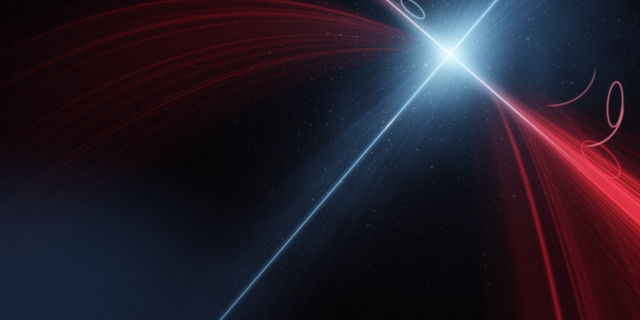
Write a Shadertoy shader that draws this background.

```glsl
const vec2 CORE = vec2(1.406, 0.831);        // crossing point of both beams
const vec2 BLUE_AXIS = vec2(0.653, 0.757);
const vec2 RED_AXIS = vec2(0.757, -0.653);
const vec3 NIGHT = vec3(0.026, 0.014, 0.024);
const vec3 NAVY = vec3(0.055, 0.115, 0.19);
const vec3 AZURE = vec3(0.22, 0.43, 0.68);
const vec3 ICE = vec3(0.62, 0.95, 1.10);
const vec3 CRIMSON = vec3(0.62, 0.055, 0.085);
const vec3 SCARLET = vec3(1.75, 0.17, 0.23);
const vec3 ROSE = vec3(1.10, 0.42, 0.50);
const float ARC_BEND = 0.358;
const float LINE_WIDTH = 0.0022;

float hash(vec2 p) {
    vec3 q = fract(vec3(p.xyx) * 0.1031);
    q += dot(q, q.yzx + 33.33);
    return fract((q.x + q.y) * q.z);
}

float noise(vec2 p) {
    vec2 i = floor(p), f = fract(p);
    f = f * f * (3.0 - 2.0 * f);
    return mix(mix(hash(i), hash(i + vec2(1, 0)), f.x),
               mix(hash(i + vec2(0, 1)), hash(i + vec2(1, 1)), f.x), f.y);
}

float gauss(float x, float width) {
    x /= width;
    return exp(-x * x);
}

// Fine strands that follow the level lines of a field
float strands(float field, float seed) {
    float coarse = noise(vec2(field * 14.0, seed));
    float fine = noise(vec2(field * 75.0, seed + 7.0));
    return 0.35 + 0.6 * coarse + 0.9 * pow(fine, 4.0);
}

// Thin ellipse outline, smoothed by its approximate distance
float ring(vec2 p, vec2 center, vec2 radii, float angle) {
    float c = cos(angle), s = sin(angle);
    vec2 q = mat2(c, -s, s, c) * (p - center);
    float f = length(q / radii);
    float dist = (f - 1.0) * f / max(length(q / (radii * radii)), 0.001);
    return gauss(dist, LINE_WIDTH * 1.4);
}

// Lower right quarter of an ellipse outline
float hook(vec2 p, vec2 center, vec2 radii) {
    vec2 q = p - center;
    return ring(p, center, radii, 0.0) * smoothstep(-0.02, 0.02, q.x)
         * smoothstep(0.01, -0.04, q.y);
}

// Scattered soft specks on several grid sizes
float dust(vec2 p) {
    float sum = 0.0;
    for (int i = 0; i < 4; i++) {
        float cells = 22.0 + 17.0 * float(i);
        vec2 g = p * cells, id = floor(g) + 91.0 * float(i);
        vec2 spot = 0.25 + 0.5 * vec2(hash(id), hash(id + 37.0));
        float size = mix(0.05, 0.17, hash(id + 11.0));
        float bright = pow(hash(id + 53.0), 4.0);
        sum += bright * smoothstep(size, size * 0.3, length(fract(g) - spot));
    }
    return sum;
}

// Sweeping red arcs on the left
vec3 leftArcs(vec2 q) {
    float u = max(-q.x, 0.001);
    float lift = (q.y + ARC_BEND * u * u) / u;
    float fade = smoothstep(0.03, 0.3, u) * smoothstep(1.75, 0.45, u);
    float veil = smoothstep(-0.12, 0.25, lift) * smoothstep(0.62, 0.45, lift);
    float edges = 0.40 * gauss((lift - 0.503) * u, 0.004)
                + 0.25 * gauss((lift - 0.145) * u, 0.004)
                + 0.18 * gauss((lift - 0.43) * u, 0.012);
    return CRIMSON * fade * (0.30 * veil * strands(lift, 3.0) + edges);
}

// Curved red fan below the core, and the bright cone at its side
vec3 rightFan(vec2 q, float t, float w) {
    float drop = max(-q.y, 0.001);
    float k = q.x / sqrt(drop);
    float veil = smoothstep(0.08, 0.42, k) * smoothstep(1.05, 0.65, k);
    float fade = smoothstep(0.03, 0.3, drop);
    float edge = gauss((k - 0.377) * sqrt(drop), 0.007);
    vec3 fan = CRIMSON * fade * (0.40 * veil * strands(k, 13.0) + 0.55 * edge);

    float ahead = max(w, 0.001), slope = t / ahead;
    float cone = gauss(slope - 0.025, 0.085) * smoothstep(0.08, 0.68, ahead);
    float halo = gauss(slope - 0.05, 0.24) * smoothstep(0.05, 0.6, ahead);
    return fan + strands(slope * 2.0, 23.0) * (SCARLET * cone * 0.9 + CRIMSON * halo * 0.45);
}

void mainImage(out vec4 fragColor, in vec2 fragCoord) {
    vec2 p = fragCoord / iResolution.y;
    p.x += 1.0 - 0.5 * iResolution.x / iResolution.y;
    vec2 q = p - CORE;
    float r = length(q), t = dot(q, BLUE_AXIS), w = dot(q, RED_AXIS);
    float cloud = noise(p * 5.0) * 0.6 + noise(p * 13.0) * 0.4;

    // Dark ground with blue haze at lower left and upper right
    vec3 col = NIGHT;
    col += NAVY * smoothstep(1.15, 0.25, length((p - vec2(0.08, 0.08)) / vec2(0.78, 0.46)));
    col += NAVY * 0.75 * gauss(length(p - vec2(1.68, 0.92)), 0.32) * (0.5 + cloud);
    col += leftArcs(q) + rightFan(q, t, w);

    // Blue beam with a broad misty sheath
    float sheath = gauss(w, 0.13) * exp(-abs(t) * 1.65);
    float filament = strands(w / (abs(t) + 0.15) * 1.5, 31.0);
    col += AZURE * sheath * (0.45 + 0.5 * cloud) * (0.6 + 0.4 * filament);
    float reach = exp(-abs(t) * 1.5);
    col += AZURE * gauss(w, 0.009) * (0.25 + 0.5 * reach);
    col += ICE * gauss(w, LINE_WIDTH) * (0.22 + 0.8 * reach);
    col += ROSE * gauss(w, 0.004) * gauss(t + 0.285, 0.025) * 0.6;

    // White beam fading into red
    float tail = smoothstep(0.65, 0.1, abs(w));
    col += vec3(0.9, 0.85, 1.0) * gauss(t, 0.003) * tail;
    col += mix(AZURE, ROSE, smoothstep(0.0, 0.4, abs(w))) * gauss(t, 0.018) * tail * 0.5;

    // Cross-shaped core glow
    col += AZURE * exp(-r * 5.5) * (0.65 + 0.5 * cloud);
    col += ICE * (0.75 * gauss(r, 0.11) + 0.7 * gauss(r, 0.035));
    col += ICE * 0.4 * (gauss(w, 0.05) * gauss(t, 0.2) + gauss(t, 0.03) * gauss(w, 0.2));

    // Dust, densest around the core
    float dusty = exp(-r * 2.6) + 0.5 * sheath;
    col += vec3(0.34, 0.45, 0.60) * dust(p) * dusty * 0.75;

    // Loose loops and hooks of light
    col += ROSE * ring(p, vec2(1.922, 0.674), vec2(0.023, 0.070), -0.08) * 0.8;
    col += ROSE * hook(p, vec2(1.836, 0.674), vec2(0.112, 0.130));
    col += ROSE * hook(p, vec2(1.720, 0.790), vec2(0.140, 0.120)) * 0.5;
    col += CRIMSON * ring(p, vec2(1.878, 0.502), vec2(0.075, 0.035), -0.75);
    col += ICE * ring(p, vec2(1.290, 0.974), vec2(0.045, 0.017), -0.70) * 0.6;

    // Soft shoulder and slight grain
    col = 1.0 - exp(-col * 1.1);
    col += (hash(floor(p * 256.0)) - 0.5) * 0.012;
    fragColor = vec4(clamp(col, 0.0, 1.0), 1.0);
}
```
